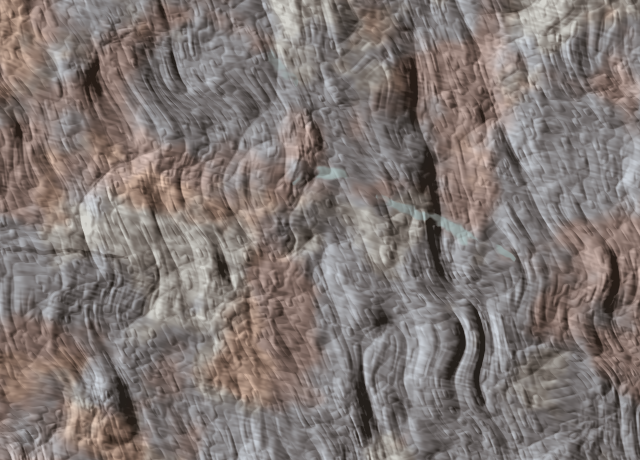
Give the GLSL for this texture, as a Shadertoy shader.

```glsl
// Rough grey-brown rock face with slanted ridges, gritty clumps and pale mineral veins.

const vec3 DARK_STONE = vec3(0.25, 0.23, 0.22);
const vec3 MID_STONE  = vec3(0.44, 0.42, 0.42);
const vec3 PALE_STONE = vec3(0.70, 0.71, 0.73);
const vec3 RUST_TINT  = vec3(1.09, 0.95, 0.88);
const vec3 CREAM_TINT = vec3(1.04, 1.01, 0.95);
const vec3 VEIN_TINT  = vec3(0.95, 1.02, 0.99);
const vec2 TO_LIGHT   = vec2(-0.88, 0.47);
const vec2 RIDGE_AXIS = vec2(0.35, -0.94);

float hash(vec2 cell) {
    vec3 v = fract(vec3(cell.xyx) * 0.1031);
    v += dot(v, v.yzx + 33.33);
    return fract((v.x + v.y) * v.z);
}

float noise(vec2 p) {
    vec2 i = floor(p), f = fract(p);
    vec2 w = f * f * f * (f * (f * 6.0 - 15.0) + 10.0);
    return mix(mix(hash(i), hash(i + vec2(1, 0)), w.x),
               mix(hash(i + vec2(0, 1)), hash(i + vec2(1, 1)), w.x), w.y);
}

float fbm(vec2 p, int octaves) {
    float sum = 0.0, amp = 0.5;
    for (int i = 0; i < octaves; i++) {
        sum += amp * noise(p);
        p = mat2(0.8, 0.6, -0.6, 0.8) * p * 2.03 + 17.3;
        amp *= 0.5;
    }
    return sum;
}

// Coordinates across and along an axis, compressed along it.
vec2 alignTo(vec2 p, vec2 axis, float squeeze) {
    return vec2(dot(p, vec2(-axis.y, axis.x)), dot(p, axis) * squeeze);
}

// Relief height: rounded lumps parted by creases, stretched along the ridges.
float relief(vec2 p, int octaves) {
    vec2 bend = vec2(noise(p * 7.0), noise(p * 7.0 + 41.0)) - 0.5;
    vec2 q = alignTo(p + 0.07 * bend, RIDGE_AXIS, 0.55) * 5.0 + 20.0;
    float height = 0.0, amp = 0.5;
    for (int i = 0; i < octaves; i++) {
        float n = noise(q);
        height += amp * mix(n, abs(2.0 * n - 1.0), 0.5);
        q = q * 2.07 + vec2(13.7, 5.9);
        amp *= 0.5;
    }
    return height;
}

// Shadow thrown by taller lumps between the point and the light.
float castShadow(vec2 p, float rayRise) {
    float base = relief(p, 3), blocked = 0.0;
    for (int i = 1; i <= 5; i++) {
        float t = 0.008 * float(i);
        blocked = max(blocked, relief(p + TO_LIGHT * t, 3) - base - t * rayRise);
    }
    return smoothstep(0.0, 0.04, blocked);
}

// Soft band around a segment, tapering to its ends.
float streak(vec2 p, vec2 a, vec2 b, float width) {
    vec2 ab = b - a;
    float along = clamp(dot(p - a, ab) / dot(ab, ab), 0.0, 1.0);
    float taper = width * (0.35 + 2.0 * along * (1.0 - along));
    return 1.0 - smoothstep(taper * 0.55, taper * 1.15, length(p - a - ab * along));
}

vec3 stoneRamp(float tone) {
    return tone < 0.42 ? mix(DARK_STONE, MID_STONE, (tone - 0.23) / 0.19)
                       : mix(MID_STONE, PALE_STONE, (tone - 0.42) / 0.29);
}

void mainImage(out vec4 fragColor, in vec2 fragCoord) {
    vec2 p = fragCoord / iResolution.y;

    // Slope towards the light, softly limited
    float stepLen = 0.005;
    float slope = (relief(p, 5) - relief(p + TO_LIGHT * stepLen, 5)) / stepLen;
    slope /= 1.0 + 0.1 * abs(slope);
    float tone = 0.475 + 0.066 * slope - 0.14 * castShadow(p, 2.5);

    // Broad light and dark areas, then fine slanted hatching
    tone += 0.22 * (fbm(p * 3.5 + 60.0, 3) - 0.44);
    vec2 hatch = alignTo(p + 0.02 * noise(p * 9.0), vec2(0.96, -0.28), 0.32);
    tone += 0.13 * (noise(hatch * 190.0) - 0.5);

    // Clumps of pale grit and rusty pebbles
    float grit = smoothstep(0.50, 0.64, fbm(p * 6.0 + 9.0, 4));
    float rust = smoothstep(0.48, 0.66, fbm(p * 5.0 + 83.0, 4));
    float grain = fbm(p * 48.0, 2);
    tone += grit * (0.05 + 0.35 * (grain - 0.38));
    tone -= rust * 0.03;

    // Broken mineral veins and a thin dark crack
    vec2 v = p + 0.035 * (vec2(fbm(p * 22.0, 3), fbm(p * 22.0 + 31.0, 3)) - 0.44);
    float vein = streak(v, vec2(0.63, 0.608), vec2(0.78, 0.632), 0.019);
    vein = max(vein, streak(v, vec2(0.82, 0.58), vec2(1.12, 0.435), 0.017));
    vein = max(vein, 0.7 * streak(v, vec2(0.57, 0.90), vec2(0.64, 0.81), 0.016));
    vein *= smoothstep(0.22, 0.42, fbm(p * 30.0 + 5.0, 2));
    float crack = streak(v, vec2(-0.02, 0.462), vec2(0.28, 0.442), 0.008);
    tone = mix(tone, 0.62 + 0.035 * slope + 0.12 * (grain - 0.38), 0.85 * vein);
    tone -= 0.13 * crack;

    vec3 color = stoneRamp(clamp(tone, 0.12, 0.82));
    color *= mix(vec3(1.0), RUST_TINT, rust * (1.0 - vein));
    color *= mix(vec3(1.0), CREAM_TINT, grit * (1.0 - vein));
    color *= mix(vec3(1.0), VEIN_TINT, vein);
    fragColor = vec4(clamp(color, 0.0, 1.0), 1.0);
}
```
